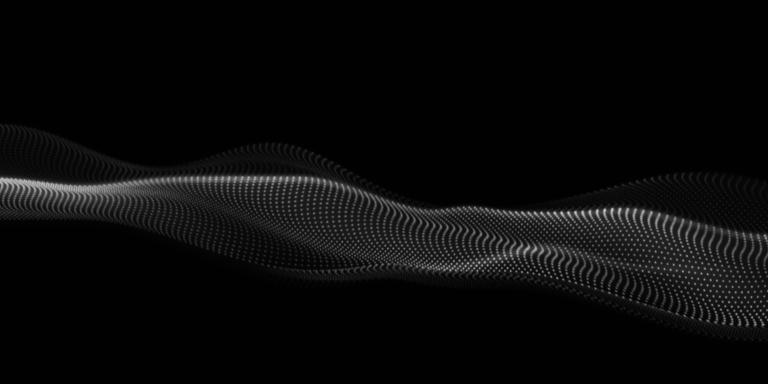
A Shadertoy shader for this background:

```glsl
// Draws folded ribbons of small grey dots flowing across a black background.

const vec3 BACKDROP = vec3(0.004);
const vec3 DOT_COLOR = vec3(0.99, 0.99, 1.0);
const int ROWS = 30;

// Sine-free hash in 0..1
float hash(vec2 p) {
    vec3 q = fract(p.xyx * 0.1031);
    q += dot(q, q.yzx + 33.33);
    return fract((q.x + q.y) * q.z);
}

float bump(float x, float center, float width) {
    float d = (x - center) / width;
    return exp(-d * d);
}

// Upper edge of the main ribbon
float crestEdge(float x) {
    float y = 0.538 - 0.092 * smoothstep(0.78, 1.16, x);
    y -= 0.060 * smoothstep(1.65, 2.0, x);
    y -= 0.023 * bump(x, 0.22, 0.15);
    y += 0.014 * bump(x, 1.22, 0.08);
    return y + 0.010 * bump(x, 1.62, 0.09);
}

// Lower edge of the main ribbon
float lowerEdge(float x) {
    float y = 0.430 - 0.135 * smoothstep(0.2, 0.82, x);
    y -= 0.140 * smoothstep(1.3, 1.95, x);
    return y + 0.018 * bump(x, 1.02, 0.1);
}

// Upper edge of the dim hills behind
float hillEdge(float x) {
    return 0.45 + 0.225 * bump(x, 0.0, 0.38)
         + 0.17 * bump(x, 0.72, 0.27) + 0.10 * bump(x, 1.82, 0.33);
}

// Broad light and shade rolling over a sheet
float rollingLight(float x, float t, float phase) {
    return 0.72 + 0.28 * sin(5.0 * t - 8.0 * x + phase + 0.8 * sin(5.0 * x));
}

// Dot sheet between two edges; lit gives crest, body and tail brightness
float dotSheet(vec2 p, float top, float bottom, vec3 lit, float phase, float radius) {
    float height = top - bottom;
    float sum = 0.0;
    for (int i = 0; i < ROWS; i++) {
        float t = pow(float(i) / float(ROWS - 1), 1.15);

        // Row height, with a wave that bunches rows into soft folds
        float wave = sin(6.0 * t - 7.0 * p.x + phase + sin(3.0 * p.x));
        float rowY = top - height * t + 0.4 * height * t * (1.0 - t) * wave;

        // Columns lean and bend, and widen to the right
        float x = p.x - 0.09 * t - 0.022 * sin(7.0 * t - 6.0 * p.x + phase);
        float column = x * (76.0 - 6.0 * x);
        float spacing = 1.0 / (76.0 - 12.0 * x);
        vec2 d = vec2((fract(column) - 0.5) * spacing, p.y - rowY);

        float light = lit.x * exp(-9.0 * t) + mix(lit.y, lit.z, t);
        light *= rollingLight(p.x, t, phase);
        light *= 0.8 + 0.4 * hash(vec2(floor(column) + 200.0, float(i)));
        sum += light * exp(-dot(d, d) / (radius * radius));
    }
    return sum;
}

// Smooth fill between two edges, strongest near the upper one
float haze(vec2 p, float top, float bottom) {
    float t = (top - p.y) / (top - bottom);
    return smoothstep(-0.06, 0.04, t) * (1.0 - smoothstep(0.45, 1.2, t));
}

void mainImage(out vec4 fragColor, in vec2 fragCoord) {
    // Height spans 0..1; width is fitted to 0..2
    vec2 p = fragCoord / iResolution.xy * vec2(2.0, 1.0);
    float radius = max(0.0028, 0.6 / iResolution.y);
    float crest = crestEdge(p.x);
    float lower = lowerEdge(p.x);
    float hill = hillEdge(p.x);

    // Dim hills, only where they rise above the ribbon
    float hillLight = smoothstep(0.0, 0.06, hill - crest);
    float value = hillLight * (0.018 * haze(p, hill, crest - 0.08)
        + dotSheet(p, hill, crest - 0.01, vec3(0.0, 0.055, 0.065), 1.4, radius));

    // Main ribbon, brighter at the far left and to the right
    float rightward = smoothstep(0.35, 1.5, p.x);
    float body = 0.30 + 0.24 * rightward + 0.25 * bump(p.x, 0.0, 0.35);
    float tail = 0.10 + 0.46 * rightward + 0.10 * bump(p.x, 0.0, 0.2);
    value += dotSheet(p, crest, lower, vec3(0.28, body, tail), 0.6, radius);

    // Broad haze inside the ribbon
    float depth = clamp((crest - p.y) / (crest - lower), 0.0, 1.0);
    value += (0.065 + 0.035 * rightward) * haze(p, crest, lower - 0.01)
           * rollingLight(p.x, depth, 0.6);

    // Highlight and glow along the inner fold
    float foldY = 0.298 + 0.055 * bump(p.x, 1.42, 0.16);
    float fold = bump(p.y, foldY, 0.012) * bump(p.x, 1.36, 0.32);
    value *= 1.0 + 0.8 * fold;
    value += 0.10 * fold;

    // Fading underside below the ribbon
    float underLight = 0.10 * smoothstep(0.6, 0.9, p.x);
    value += dotSheet(p, lower, lower - 0.05, vec3(0.0, underLight, 0.0), 2.5, radius);

    // Glow along the crest, strongest on the left
    float leftward = 1.0 - smoothstep(0.7, 1.05, p.x);
    value += bump(p.y, crest - 0.004, 0.009) * (0.10 + 0.16 * leftward);
    value += 0.12 * bump(p.y, crest - 0.022, 0.024) * bump(p.x, 0.1, 0.4);

    // Compress highlights where dots overlap
    value = 0.9 * (1.0 - exp(-1.35 * value));
    fragColor = vec4(BACKDROP + DOT_COLOR * value, 1.0);
}
```
